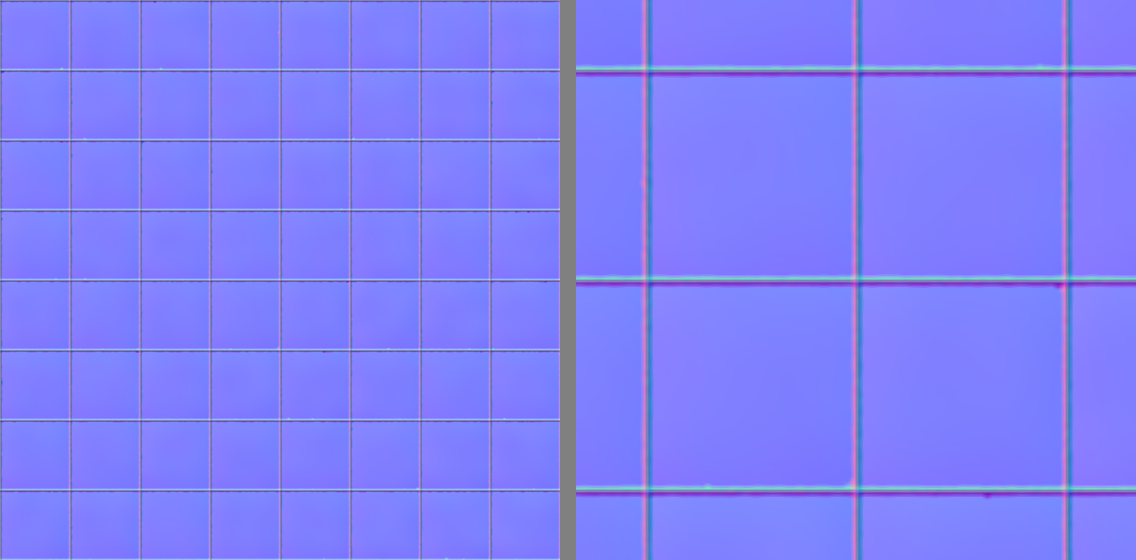
Left, the full canvas; right, a detail of the centre.
Write a Shadertoy shader that draws this texture map.

```glsl
const float TILES = 8.0;

vec2 hash2(vec2 cell)
{
    vec3 h = fract(cell.xyx * vec3(0.1031, 0.1030, 0.0973));
    h += dot(h, h.yzx + 33.33);
    return fract((h.xx + h.yz) * h.zy);
}

float cornerGradient(vec2 cell, vec2 offset, float period, float seed)
{
    float angle = 6.28318 * hash2(mod(cell, period) + seed).x;
    return dot(vec2(cos(angle), sin(angle)), offset);
}

// Gradient noise that wraps after a whole number of cells
float wrappedNoise(vec2 p, float period, float seed)
{
    vec2 i = floor(p), f = p - i;
    vec2 w = f * f * f * (f * (f * 6.0 - 15.0) + 10.0);
    vec2 ex = vec2(1.0, 0.0), ey = vec2(0.0, 1.0);
    float a = cornerGradient(i, f, period, seed);
    float b = cornerGradient(i + ex, f - ex, period, seed);
    float c = cornerGradient(i + ey, f - ey, period, seed);
    float d = cornerGradient(i + 1.0, f - 1.0, period, seed);
    return mix(mix(a, b, w.x), mix(c, d, w.x), w.y);
}

vec2 noisePair(vec2 p, float period, float seed)
{
    return vec2(wrappedNoise(p, period, seed), wrappedNoise(p, period, seed + 57.0));
}

// Rounded box: xy = outward direction, z = signed distance
vec3 roundedBox(vec2 p, float halfSize, float radius)
{
    vec2 e = abs(p) - (halfSize - radius);
    vec2 outside = max(e, 0.0);
    float reach = length(outside);
    vec2 axis = e.x > e.y ? vec2(1.0, 0.0) : vec2(0.0, 1.0);
    vec2 direction = reach > 0.0 ? outside / reach : axis;
    return vec3(direction * sign(p), reach + min(max(e.x, e.y), 0.0) - radius);
}

// Steep wall from the tile rim down to the groove floor
float wallProfile(float d, float width)
{
    return smoothstep(-0.15 * width, 0.15 * width, d)
         * (1.0 - smoothstep(1.1 * width, 1.5 * width, d));
}

// Shallow dish with a slightly different warp in each tile
vec2 dishSlope(vec2 p, vec2 tileId, float depth, float warp)
{
    vec2 t = 2.0 * p;
    vec2 shift = 40.0 * hash2(tileId + 11.0);
    return -depth * t * abs(t) + warp * noisePair(1.8 * p + shift, 64.0, 5.0);
}

vec3 tileNormal(vec2 uv, float grooveHalf, float wallSlope)
{
    vec2 grid = uv * TILES;
    vec2 tileId = mod(floor(grid), TILES);
    vec2 p = fract(grid) - 0.5;

    // Worn rim: fine wobble and sparse chips
    float wobble = 0.004 * wrappedNoise(uv * 128.0, 128.0, 3.0);
    float chip = 0.011 * smoothstep(0.4, 0.55, wrappedNoise(uv * 96.0, 96.0, 19.0));
    vec3 box = roundedBox(p, 0.5 - grooveHalf, 0.012);
    float d = box.z + wobble + chip;

    float wall = wallProfile(d, grooveHalf);
    float groove = smoothstep(-0.15 * grooveHalf, 0.15 * grooveHalf, d);
    vec2 rough = 0.3 * noisePair(uv * 192.0, 192.0, 31.0);
    vec2 dish = dishSlope(p, tileId, 0.085, 0.05);
    vec2 slope = box.xy * wall * wallSlope + mix(dish, rough, groove);

    // Green channel points down the canvas
    return normalize(vec3(slope.x, -slope.y, 1.0));
}

void mainImage(out vec4 fragColor, in vec2 fragCoord)
{
    const int SAMPLES = 4;
    const float SOFTNESS = 0.0035;
    const vec2 GRID_SHIFT = vec2(0.0006, -0.0006);
    vec2 center = fragCoord / iResolution.xy - GRID_SHIFT;
    vec2 footprint = max(vec2(SOFTNESS), 1.0 / iResolution.xy);
    vec3 sum = vec3(0.0);

    // Average nearby normals to soften the groove edges
    for (int y = 0; y < SAMPLES; y++)
    for (int x = 0; x < SAMPLES; x++)
    {
        vec2 jitter = (vec2(x, y) + 0.5) / float(SAMPLES) - 0.5;
        sum += tileNormal(center + jitter * footprint, 0.0188, 1.8);
    }
    vec3 normal = sum / float(SAMPLES * SAMPLES);
    fragColor = vec4(0.5 + 0.5 * normal, 1.0);
}
```
